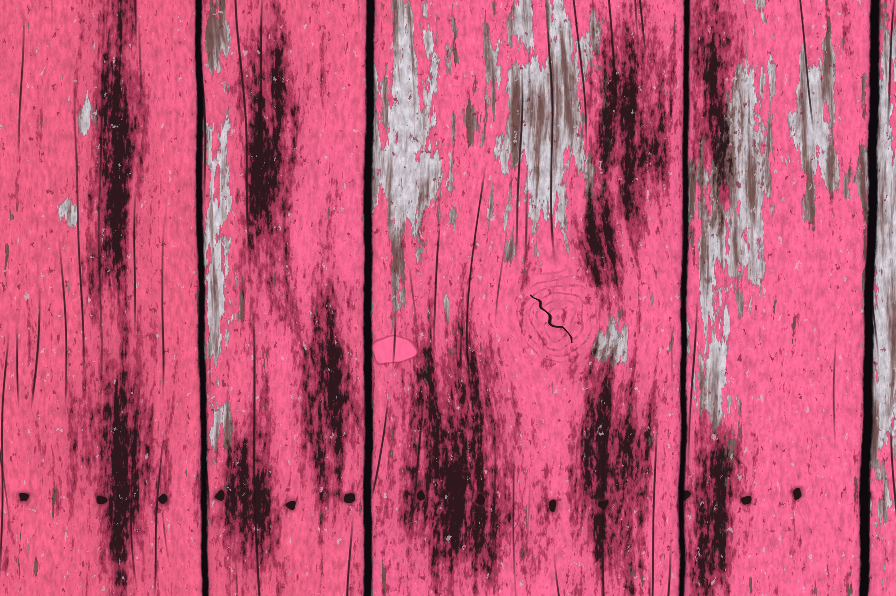
Write a WebGL 2 fragment shader that draws this texture.

```glsl
#version 300 es
precision highp float;
// Weathered pink planks: five upright boards split by four dark, slightly leaning gaps.
// Stretched gradient noise tears the paint off grey wood and spreads dark mildew;
// soft ellipses steer where each occurs. A knot, cracks and a row of nails finish it.
uniform vec2 u_resolution;
out vec4 fragColor;

const vec3 PINK = vec3(0.97, 0.41, 0.58);
const vec3 CORAL = vec3(0.92, 0.38, 0.51);
const vec3 STAINED = vec3(0.60, 0.19, 0.30);
const vec3 MILDEW = vec3(0.15, 0.08, 0.10);
const vec3 GREY_WOOD = vec3(0.80, 0.77, 0.80);
const vec3 BROWN_WOOD = vec3(0.45, 0.32, 0.31);
const vec3 GAP = vec3(0.05, 0.035, 0.05);

// Gap centres, lean over the full height, and half widths
const vec4 SEAM_X = vec4(0.338, 0.618, 1.148, 1.459);
const vec4 SEAM_LEAN = vec4(-0.012, 0.004, 0.010, 0.022);
const vec4 SEAM_HALF = vec4(0.005, 0.0065, 0.0045, 0.0075);

// Soft ellipses: centre, radii
const vec4 WORN[10] = vec4[10](
  vec4(0.91, 0.81, 0.10, 0.26), vec4(0.69, 0.78, 0.07, 0.28),
  vec4(1.25, 0.75, 0.05, 0.30), vec4(1.20, 0.50, 0.035, 0.35),
  vec4(1.49, 0.55, 0.04, 0.50), vec4(0.37, 0.60, 0.025, 0.35),
  vec4(1.01, 0.42, 0.045, 0.05), vec4(1.37, 0.80, 0.055, 0.14),
  vec4(0.115, 0.64, 0.022, 0.03), vec4(0.15, 0.80, 0.02, 0.04));
const vec4 DAMP[11] = vec4[11](
  vec4(0.19, 0.78, 0.05, 0.30), vec4(0.20, 0.25, 0.065, 0.26),
  vec4(0.45, 0.75, 0.05, 0.27), vec4(0.42, 0.15, 0.05, 0.18),
  vec4(0.55, 0.35, 0.05, 0.20), vec4(0.76, 0.22, 0.11, 0.24),
  vec4(1.02, 0.22, 0.075, 0.22), vec4(1.06, 0.78, 0.07, 0.20),
  vec4(1.01, 0.60, 0.04, 0.14), vec4(1.20, 0.87, 0.045, 0.22),
  vec4(1.19, 0.14, 0.05, 0.17));

float hash(vec2 c) {
  return fract(sin(dot(c, vec2(127.1, 311.7))) * 43758.5);
}

float corner(vec2 cell, vec2 offset) {
  float a = 6.2832 * hash(cell);
  return dot(vec2(cos(a), sin(a)), offset);
}

float gradientNoise(vec2 p) {
  vec2 i = floor(p), f = fract(p), e = vec2(1.0, 0.0);
  vec2 u = f * f * f * (f * (f * 6.0 - 15.0) + 10.0);
  return mix(mix(corner(i, f), corner(i + e, f - e), u.x),
             mix(corner(i + e.yx, f - e.yx), corner(i + 1.0, f - 1.0), u.x), u.y);
}

float fbm(vec2 p) {
  float sum = 0.0, amp = 1.0;
  for (int i = 0; i < 5; i++) {
    sum += amp * gradientNoise(p);
    p = p * 2.03 + 17.3;
    amp *= 0.6;
  }
  return sum;
}

float ellipse(vec2 p, vec4 e) {
  vec2 d = (p - e.xy) / e.zw;
  return exp(-dot(d, d));
}

float segment(vec2 p, vec2 a, vec2 b) {
  vec2 d = b - a;
  return length(p - a - d * clamp(dot(p - a, d) / dot(d, d), 0.0, 1.0));
}

// Thin line where stretched noise crosses zero steeply, broken up along its length
float crackLine(vec2 q, vec2 scale, float aa) {
  float c = gradientNoise(q * scale);
  float slope = abs(gradientNoise(q * scale + vec2(0.05, 0.0)) - c) / 0.05;
  float present = smoothstep(0.35, 0.7, slope) * smoothstep(0.02, 0.2, gradientNoise(q * vec2(5.0, 2.2) + 9.0));
  return present * (1.0 - smoothstep(0.0006, 0.0006 + aa, abs(c) / (max(slope, 0.2) * scale.x)));
}

void main() {
  vec2 p = gl_FragCoord.xy / u_resolution.y;
  float aa = 1.2 / u_resolution.y;

  // Nearest gap and board number
  float gapDist = 1.0, board = 0.0, rightEdge = 0.0;
  float wobble = 0.004 * gradientNoise(vec2(p.x, p.y * 9.0));
  for (int i = 0; i < 4; i++) {
    float side = p.x - SEAM_X[i] - SEAM_LEAN[i] * (p.y - 0.5) - wobble;
    gapDist = min(gapDist, abs(side) - SEAM_HALF[i]);
    board += step(0.0, side);
    rightEdge += step(0.0, side) * exp(-max(side, 0.0) / 0.014);
  }

  // Grain bends around the knot and restarts on every board
  vec2 k = (p - vec2(0.937, 0.468)) * vec2(1.0, 0.95);
  float knot = 1.0 - smoothstep(0.06, 0.09, length(k));
  vec2 q = p + board * vec2(3.7, 1.9);
  q.x -= 0.5 * k.x * exp(-dot(k, k) / 0.015);
  q.x += 0.012 * gradientNoise(q * vec2(3.0, 4.0));
  float streak = fbm(q * vec2(52.0, 4.0));
  float flake = fbm(q * vec2(34.0, 9.0) + 5.0);
  float fine = fbm(q * vec2(130.0, 50.0));

  float worn = 0.0, damp = 0.0;
  for (int i = 0; i < 10; i++) worn = max(worn, ellipse(p, WORN[i]));
  for (int i = 0; i < 11; i++) damp = max(damp, ellipse(p, DAMP[i]));

  // Bare wood under torn paint
  vec3 wood = mix(GREY_WOOD, BROWN_WOOD, smoothstep(-0.1, 0.75, streak + 0.3 * flake));
  wood *= 1.0 + 0.2 * fine;
  vec3 paint = mix(CORAL, PINK, smoothstep(0.2, 0.9, p.x + 0.4 * gradientNoise(q * 3.0)));
  paint *= 1.0 + 0.17 * fine + 0.08 * streak;
  float tear = worn + 0.35 * rightEdge - 0.5 * knot + 0.75 * flake + 0.5 * streak + 0.12 * fine - 0.62;
  float bare = smoothstep(-0.04, 0.04, tear);
  vec3 color = mix(paint, wood, bare);
  color *= 1.0 - 0.2 * exp(-tear * tear / 0.003);

  // Mildew: a reddish stain first, then near black in the streaks
  float rot = damp * (1.0 - 0.5 * knot) + 0.5 * streak + 0.4 * fbm(q * vec2(22.0, 6.0) + 31.0) + 0.45 * fine;
  color = mix(color, mix(STAINED, BROWN_WOOD, bare), 0.85 * smoothstep(0.2, 0.62, rot));
  color = mix(color, MILDEW, 0.93 * smoothstep(0.6, 1.02, rot));

  // Pale scuffs and dark pits scattered over the paint
  float speck = fbm(q * vec2(75.0, 45.0) + 8.0);
  color = mix(color, GREY_WOOD, 0.65 * smoothstep(0.55, 0.72, speck));
  color = mix(color, STAINED * 0.8, 0.7 * smoothstep(0.5, 0.75, -speck));

  // Knot rings with a slanted split, and a smooth blister of paint
  float ring = sin(length(k + 0.012 * gradientNoise(p * 25.0)) * 480.0 + 6.0 * gradientNoise(p * 18.0));
  color *= 1.0 - 0.22 * knot * smoothstep(0.4, 1.0, ring) * smoothstep(-0.3, 0.3, fine + 0.1);
  float split = segment(p + 0.012 * gradientNoise(p * 45.0), vec2(0.892, 0.505), vec2(0.961, 0.428));
  color = mix(color, MILDEW, 1.0 - smoothstep(0.001, 0.001 + aa, split));
  float blister = ellipse(p, vec4(0.662, 0.414, 0.04, 0.026)) + 0.3 * gradientNoise(p * 40.0);
  color = mix(color, STAINED, 0.6 * smoothstep(0.32, 0.42, blister));
  color = mix(color, PINK * (1.03 + 0.06 * fine), smoothstep(0.4, 0.5, blister));

  // Drying cracks along the grain
  float crack = max(crackLine(q, vec2(10.0, 0.7), aa), crackLine(q + 4.3, vec2(17.0, 1.3), aa));
  color = mix(color, MILDEW, 0.85 * crack);

  // Row of rusty nail heads
  float cell = floor(p.x / 0.108);
  vec2 nail = vec2((cell + 0.35 + 0.3 * hash(vec2(cell, 3.0))) * 0.108, 0.15 + 0.022 * hash(vec2(cell, 8.0)));
  float head = length(p - nail) + 0.006 * gradientNoise(p * 90.0);
  color = mix(color, STAINED * 0.7, 0.6 * (1.0 - smoothstep(0.006, 0.017, head)));
  color = mix(color, MILDEW, 1.0 - smoothstep(0.007, 0.007 + aa, head));

  // Shaded board edges and the gaps themselves
  color *= 1.0 - 0.35 * exp(-max(gapDist, 0.0) / 0.003);
  color = mix(GAP, color, smoothstep(-aa, aa, gapDist + 0.0015 * fine));
  fragColor = vec4(clamp(color, 0.0, 1.0), 1.0);
}
```
